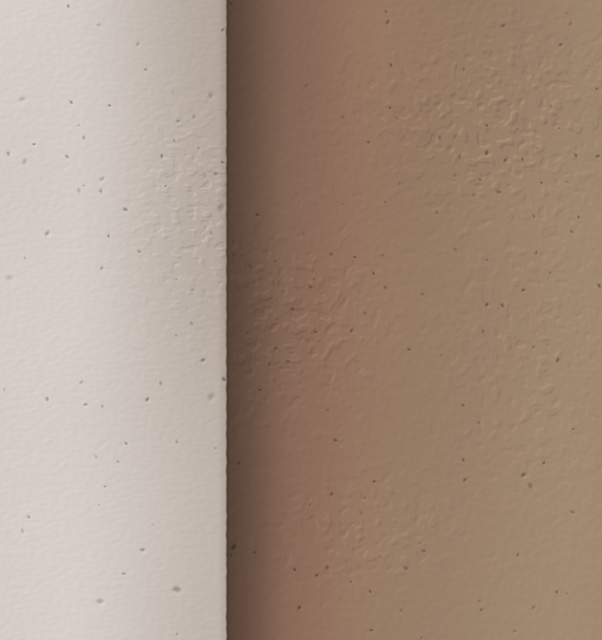
Write a Shadertoy shader that draws this texture.

```glsl
// Pale plaster pier meeting a shaded tan wall at a vertical corner, with pits and fine grain.
#define CORNER_X 0.377
#define GRAIN_SCALE 95.0
#define GRAIN_DEPTH 0.030
#define ROUGH_DEPTH 0.085
#define PIT_DEPTH 0.36
#define LIGHT_STEP vec2(-0.0022, 0.0026)
#define PALE vec3(0.833, 0.800, 0.780)
#define PALE_SHADE vec3(0.690, 0.640, 0.595)
#define CREVICE vec3(0.325, 0.255, 0.205)
#define UMBER vec3(0.505, 0.397, 0.333)
#define TAN vec3(0.580, 0.470, 0.384)
#define SAND vec3(0.628, 0.533, 0.440)

vec2 hash2(vec2 cell) {
    vec3 q = fract(cell.xyx * vec3(0.1031, 0.1030, 0.0973));
    q += dot(q, q.yzx + 33.33);
    return fract((q.xx + q.yz) * q.zy);
}

float gradientDot(vec2 cell, vec2 offset) {
    float angle = 6.28318 * hash2(cell).x;
    return dot(vec2(cos(angle), sin(angle)), offset);
}

float gradientNoise(vec2 p) {
    vec2 i = floor(p), f = fract(p);
    vec2 u = f * f * f * (f * (f * 6.0 - 15.0) + 10.0);
    vec2 e = vec2(0.0, 1.0);
    float low = mix(gradientDot(i, f), gradientDot(i + e.yx, f - e.yx), u.x);
    float high = mix(gradientDot(i + e.xy, f - e.xy), gradientDot(i + e.yy, f - e.yy), u.x);
    return mix(low, high, u.y);
}

// Sparse lumps and hollows: only the strong extremes of the noise survive.
float lumps(vec2 p) {
    float n = gradientNoise(p * 42.0) + 0.5 * gradientNoise(p * 88.0 + 7.0);
    return smoothstep(0.12, 0.55, n) - smoothstep(0.18, 0.55, -n);
}

// Soft elliptical patch, 1 at its centre.
float patchMask(vec2 uv, vec2 centre, vec2 radius) {
    vec2 d = (uv - centre) / radius;
    return exp(-dot(d, d));
}

// Scattered pits: x is the dark hollow, y the lit lower rim.
vec2 pits(vec2 p, float scale, float chance, float radius) {
    vec2 result = vec2(0.0), base = floor(p * scale);
    float blur = 1.0 / iResolution.y;
    for (int j = -1; j <= 1; j++)
    for (int i = -1; i <= 1; i++) {
        vec2 cell = base + vec2(i, j);
        vec2 place = hash2(cell + 17.0), kind = hash2(cell + 59.0);
        if (kind.x > chance) continue;
        vec2 d = p - (cell + 0.1 + 0.8 * place) / scale;
        float a = 3.14159 * kind.y;
        mat2 turn = mat2(cos(a), -sin(a), sin(a), cos(a));
        float size = radius * mix(0.45, 1.0, place.y);
        float wobble = 0.3 * size * gradientNoise(p * 220.0);
        float hollow = length(turn * d * vec2(1.0, 1.45)) + wobble;
        float rim = length(turn * (d + size * vec2(-0.6, 0.8))) + wobble;
        float soft = 0.5 * size + blur;
        vec2 mark = 1.0 - smoothstep(vec2(size - soft), vec2(size + soft), vec2(hollow, rim));
        result = max(result, mark * mix(0.4, 1.0, place.x));
    }
    return result;
}

vec3 paleSide(vec2 uv) {
    float nearCorner = smoothstep(0.10, CORNER_X + 0.02, uv.x);
    float shade = nearCorner * mix(0.55, 0.98, smoothstep(0.1, 0.75, uv.y));
    shade += 0.35 * smoothstep(CORNER_X - 0.018, CORNER_X, uv.x);
    return mix(PALE, PALE_SHADE, shade);
}

vec3 tanSide(vec2 uv) {
    float x = uv.x - CORNER_X;
    vec3 c = mix(CREVICE, UMBER, smoothstep(-0.025, 0.115, x));
    c = mix(c, TAN, smoothstep(0.06, 0.27, x + 0.035 * (0.5 - uv.y)));
    c = mix(c, SAND, smoothstep(0.20, 0.66, x + 0.18 * (0.5 - uv.y)));
    float rosy = exp(-pow((uv.x - 0.49 - 0.09 * uv.y) / 0.075, 2.0));
    return c + rosy * vec3(0.022, 0.0, 0.002);
}

void mainImage(out vec4 fragColor, in vec2 fragCoord) {
    vec2 uv = fragCoord / iResolution.xy;
    vec2 p = fragCoord / iResolution.y;
    float px = 1.0 / iResolution.x;
    float corner = CORNER_X + 0.0012 * gradientNoise(vec2(3.0, p.y * 70.0));
    float wall = smoothstep(corner - px, corner + px, uv.x);
    vec3 color = mix(paleSide(uv), tanSide(uv), wall);

    // Broad stains, then relief lit from the upper left
    color *= 1.0 + 0.022 * gradientNoise(p * vec2(5.0, 3.5));
    float roughWall = patchMask(uv, vec2(0.48, 0.50), vec2(0.13, 0.14))
        + patchMask(uv, vec2(0.82, 0.82), vec2(0.20, 0.13))
        + 0.7 * patchMask(uv, vec2(0.60, 0.17), vec2(0.14, 0.08))
        + 0.6 * patchMask(uv, vec2(0.88, 0.46), vec2(0.13, 0.20)) + 0.12;
    float roughPale = 0.12 + 0.8 * patchMask(uv, vec2(0.33, 0.66), vec2(0.09, 0.15));
    float rough = mix(roughPale, roughWall, wall);
    vec2 q = p * vec2(1.0, mix(1.5, 1.0, wall));
    float grain = gradientNoise(q * GRAIN_SCALE) - gradientNoise((q + LIGHT_STEP) * GRAIN_SCALE);
    float relief = lumps(q) - lumps(q + LIGHT_STEP);
    color *= 1.0 + GRAIN_DEPTH * grain + ROUGH_DEPTH * min(rough, 1.0) * relief * 1.6;

    // Small specks everywhere, fewer large hollows
    vec2 marks = pits(p, 34.0, 0.10 + 0.16 * rough, 0.0033);
    marks = max(marks, pits(p + 4.3, 10.0, 0.17, 0.0062) * mix(0.7, 1.0, wall));
    color *= 1.0 + 0.07 * marks.y * (1.0 - marks.x);
    color *= 1.0 - PIT_DEPTH * marks.x;

    // Thin dark seam along the corner
    float seam = 1.0 - smoothstep(0.0005, 0.0025 + px, abs(uv.x - corner - 0.001));
    color = mix(color, CREVICE * 0.85, 0.65 * seam);
    fragColor = vec4(clamp(color, 0.0, 1.0), 1.0);
}
```
